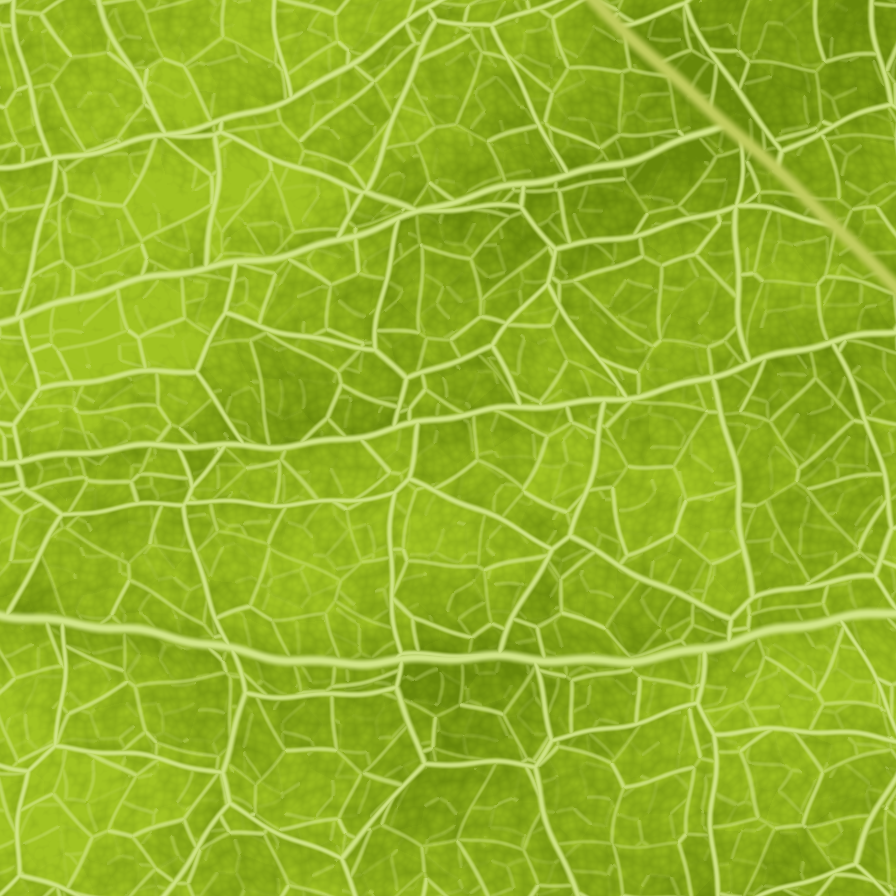
Give the GLSL for this texture, as a Shadertoy shader.

```glsl
// Close view of a green leaf blade: midrib, curved side veins and nested vein mesh.

const vec3 DARK_GREEN  = vec3(0.43, 0.56, 0.05);
const vec3 LIGHT_GREEN = vec3(0.61, 0.745, 0.125);
const vec3 PALE_VEIN   = vec3(0.82, 0.90, 0.53);
const vec3 MIDRIB_TINT = vec3(0.75, 0.80, 0.36);

float hash1(vec2 p) {
    return fract(sin(dot(p, vec2(127.1, 311.7))) * 43758.545);
}

vec2 hash2(vec2 p) {
    return vec2(hash1(p), hash1(p + vec2(19.7, 7.3)));
}

// Jittered site of one grid cell; the seed gives each parent cell its own mesh
vec2 cellSite(vec2 id, float seed) {
    return id + 0.5 + 0.82 * (hash2(id + seed * 17.0) - 0.5);
}

// Cellular mesh: x = distance to the border, y = border hash, z = cell hash
vec3 cellMesh(vec2 p, float scale, float seed) {
    p *= scale;
    vec2 home = floor(p), nearId = home, nearSite = p;
    float nearest = 1e3;
    for (int j = -1; j <= 1; j++)
    for (int i = -1; i <= 1; i++) {
        vec2 id = home + vec2(i, j);
        vec2 site = cellSite(id, seed);
        float d = distance(p, site);
        if (d < nearest) { nearest = d; nearId = id; nearSite = site; }
    }
    float border = 1e3;
    vec2 otherId = nearId;
    for (int j = -2; j <= 2; j++)
    for (int i = -2; i <= 2; i++) {
        if (i == 0 && j == 0) continue;
        vec2 id = nearId + vec2(i, j);
        vec2 site = cellSite(id, seed);
        float d = dot(0.5 * (nearSite + site) - p, normalize(site - nearSite));
        if (d < border) { border = d; otherId = id; }
    }
    return vec3(border / scale, hash1(nearId + otherId + seed), hash1(nearId + seed * 3.1));
}

// Distance to the nearest site, for soft blotches
float blotches(vec2 p, float seed) {
    vec2 home = floor(p);
    float nearest = 1.5;
    for (int j = -1; j <= 1; j++)
    for (int i = -1; i <= 1; i++)
        nearest = min(nearest, distance(p, cellSite(home + vec2(i, j), seed)));
    return nearest;
}

// Soft-edged line profile
float vein(float d, float halfWidth, float pixel) {
    return 1.0 - smoothstep(0.1 * halfWidth, 1.3 * halfWidth + 0.5 * pixel, d);
}

// Gentle bending from layered sines
vec2 bend(vec2 p) {
    return p + 0.006 * sin(p.yx * vec2(21.0, 17.0) + vec2(0.5, 2.0))
             + 0.0022 * sin(p.yx * vec2(57.0, 63.0) + vec2(3.0, 1.0));
}

// Signed distance to a parabola y = k.x + k.y x + k.z x^2
float parabola(vec2 p, vec3 k) {
    float slope = k.y + 2.0 * k.z * p.x;
    return (p.y - k.x - p.x * (k.y + k.z * p.x)) / sqrt(1.0 + slope * slope);
}

void mainImage(out vec4 fragColor, in vec2 fragCoord) {
    float pixel = 1.0 / iResolution.y;
    vec2 uv = fragCoord * pixel;
    vec2 p = bend(uv);

    // Midrib and side veins split the blade into bands
    vec3 sideCurves[4] = vec3[4](vec3(0.322, -0.24, 0.235), vec3(0.49, 0.02, 0.12),
                                 vec3(0.645, 0.22, 0.06), vec3(0.82, 0.0, 0.72));
    vec4 sideWidths = vec4(0.0066, 0.0042, 0.0048, 0.0038);
    float rib = dot(mix(uv, p, 0.3) - vec2(0.664, 1.0), normalize(vec2(0.95, 1.0)));
    float band = 1.0, mainDistance = abs(rib), sideVein = 0.0;
    if (rib > 0.0) {
        band = 9.0;
    } else {
        for (int i = 0; i < 4; i++) {
            float d = parabola(p, sideCurves[i]);
            band += step(0.0, d);
            mainDistance = min(mainDistance, abs(d));
            sideVein = max(sideVein, vein(abs(d), sideWidths[i], pixel));
        }
    }

    // Three nested meshes, each finer one seeded by its parent cell
    vec3 coarse = cellMesh(p, 5.0, band);
    vec3 middle = cellMesh(p, 13.0, band + 5.0 * coarse.z);
    vec3 fine = cellMesh(bend(p * 2.0) * 0.5, 29.0, band + 7.0 * middle.z + coarse.z);
    float coarseVein = vein(coarse.x, mix(0.0030, 0.0040, coarse.y), pixel);
    float middleVein = vein(middle.x, mix(0.0022, 0.0031, middle.y), pixel)
                     * mix(0.35, 0.85, middle.y);
    float fineVein = vein(fine.x, 0.0025, pixel) * 0.36 * smoothstep(0.2, 1.0, fine.y);

    // Blade tone: broad light, cell tints, blotches and shade beside the large veins
    float tone = 0.70 + 0.20 * sin(uv.x * 5.0 + 1.2 + 2.0 * sin(uv.y * 4.0))
               + 0.13 * sin(uv.y * 13.0 - uv.x * 9.0);
    tone += 0.34 * exp(-9.0 * dot(uv - vec2(0.2, 0.6), uv - vec2(0.2, 0.6)));
    tone += 0.30 * (coarse.z - 0.5) + 0.30 * (middle.z - 0.5) + 0.16 * (fine.z - 0.5);
    tone += 0.45 * (0.42 - blotches(p * 41.0, 2.0)) + 0.35 * (0.42 - blotches(p * 97.0, 4.0));
    tone -= 0.42 * exp(-mainDistance / 0.035) + 0.16 * exp(-coarse.x / 0.014);
    tone -= 0.30 * smoothstep(0.6, 1.2, uv.x * 0.6 + uv.y * 0.6);
    tone += 0.12 * exp(-middle.x / 0.006);
    vec3 color = mix(DARK_GREEN, LIGHT_GREEN, clamp(tone, -0.12, 1.12));

    // Veins from faint to strong
    float mesh = max(max(fineVein, middleVein), max(coarseVein * 0.95, sideVein));
    color = mix(color, PALE_VEIN, mesh);
    color = mix(color, MIDRIB_TINT, vein(abs(rib), 0.0095, pixel));
    fragColor = vec4(color, 1.0);
}
```
